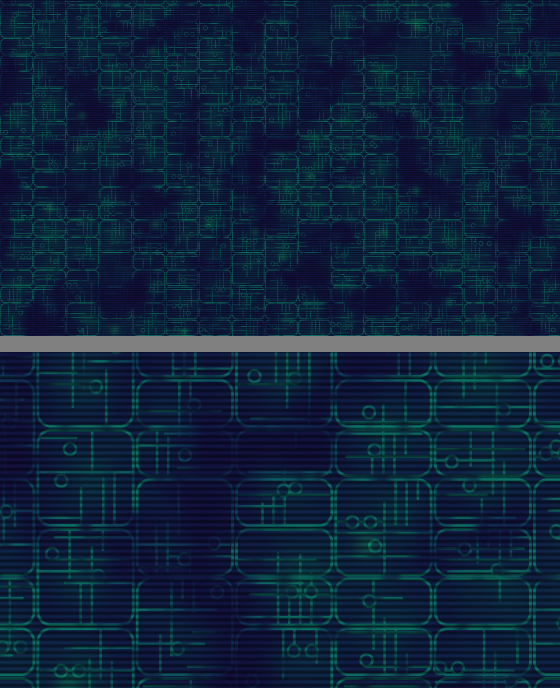
Top, the full canvas; bottom, a detail of the centre.
Write a Shadertoy shader that draws this pattern.

```glsl
// Dim circuit-board tiles with fine glowing traces under horizontal scanlines.

const float TILES_PER_HEIGHT = 10.15;
const float SCANLINES = 154.0;
const float TAU = 6.2831853;

const vec3 VIOLET = vec3(0.066, 0.050, 0.215);
const vec3 BLUE   = vec3(0.055, 0.108, 0.250);
const vec3 TEAL   = vec3(0.040, 0.205, 0.260);
const vec3 TRACE_BLUE  = vec3(0.045, 0.210, 0.380);
const vec3 TRACE_GREEN = vec3(0.040, 0.400, 0.345);
const vec3 SPARK = vec3(0.005, 0.150, 0.030);

float hash(vec2 p, float seed) {
    vec3 q = fract(vec3(p.xyx + seed * 7.31) * vec3(0.1031, 0.1030, 0.0973));
    q += dot(q, q.yzx + 33.33);
    return fract((q.x + q.y) * q.z);
}

vec2 gradientAt(vec2 corner) {
    float angle = TAU * hash(corner, 11.0);
    return vec2(cos(angle), sin(angle));
}

float gradientNoise(vec2 p) {
    vec2 i = floor(p), f = p - i;
    vec2 u = f * f * f * (f * (f * 6.0 - 15.0) + 10.0);
    vec2 e = vec2(1.0, 0.0);
    float low  = mix(dot(gradientAt(i), f), dot(gradientAt(i + e), f - e), u.x);
    float high = mix(dot(gradientAt(i + e.yx), f - e.yx),
                     dot(gradientAt(i + e.xx), f - e.xx), u.x);
    return mix(low, high, u.y);
}

float fbm(vec2 p) {
    float sum = 0.0, amplitude = 0.6;
    for (int k = 0; k < 3; k++) {
        sum += amplitude * gradientNoise(p);
        p = p * 2.03 + 17.7;
        amplitude *= 0.55;
    }
    return sum;
}

float roundedBox(vec2 p, vec2 halfSize, float radius) {
    vec2 q = abs(p) - halfSize + radius;
    return length(max(q, 0.0)) + min(max(q.x, q.y), 0.0) - radius;
}

float segment(vec2 p, vec2 a, vec2 b) {
    vec2 pa = p - a, ba = b - a;
    return length(pa - ba * clamp(dot(pa, ba) / dot(ba, ba), 0.0, 1.0));
}

float stroke(float dist, float halfWidth, float pixel) {
    return 1.0 - smoothstep(halfWidth - 0.6 * pixel, halfWidth + 0.6 * pixel, dist);
}

// Outline of one tile, either whole or split into two stacked halves.
float tileOutline(vec2 p, vec2 id) {
    bool isSplit = hash(id, 1.0) > 0.62;
    vec2 q = isSplit ? vec2(p.x, abs(p.y) - 0.25) : p;
    return abs(roundedBox(q, vec2(0.48, isSplit ? 0.232 : 0.48), 0.13));
}

// Vertical bus lines running to one tile edge, crossed by long branches.
float tileTraces(vec2 p, vec2 id, float busX) {
    float d = 1.0;
    for (int k = 0; k < 4; k++) {
        float s = float(k);
        float x = busX + (s - 1.5) * 0.112;
        float edge = hash(id, 25.0 + s) < 0.5 ? -0.47 : 0.47;
        float tip = mix(-0.3, 0.3, hash(id, 30.0 + s));
        d = min(d, segment(p, vec2(x, edge), vec2(x, tip)));

        float y = (floor(hash(id, 40.0 + s) * 8.0) - 3.5) * 0.115;
        float side = hash(id, 55.0 + s) < 0.5 ? -0.47 : 0.47;
        float reach = -sign(side) * mix(-0.1, 0.45, hash(id, 50.0 + s));
        d = min(d, segment(p, vec2(reach, y), vec2(side, y)));
    }
    return d;
}

// Small ring-shaped pads, single or paired; the trace is cut open inside.
float addPads(float d, vec2 p, vec2 id) {
    for (int k = 0; k < 2; k++) {
        float s = float(k);
        vec2 center = 0.7 * (vec2(hash(id, 60.0 + s), hash(id, 70.0 + s)) - 0.5);
        float pairGap = hash(id, 80.0 + s) < 0.25 ? 0.09 : 0.0;
        vec2 q = p - center;
        float ring = length(vec2(abs(q.x) - pairGap, q.y)) - 0.060;
        d = min(max(d, -ring), abs(ring));
    }
    return d;
}

void mainImage(out vec4 fragColor, in vec2 fragCoord) {
    vec2 uv = fragCoord / iResolution.y;
    float pixel = TILES_PER_HEIGHT / iResolution.y;
    vec2 board = uv * TILES_PER_HEIGHT;

    // Staggered columns of tiles
    vec2 grid = board + vec2(0.0, 0.5 * mod(floor(board.x), 2.0));
    vec2 id = floor(grid);
    vec2 p = grid - id - 0.5;

    // Uneven power supply, with a few unlit tiles
    float power = smoothstep(-0.58, 0.46, fbm(board * 0.62 + 3.7));
    float lit = hash(id, 2.0) < 0.07 ? 0.2 : 1.0;
    float busX = 0.4 * (hash(id, 3.0) - 0.5);
    float busGlow = exp(-11.0 * dot(p - vec2(busX, 0.0), p - vec2(busX, 0.0)));
    float level = clamp(power * (0.54 + 0.42 * busGlow * lit), 0.0, 1.0);

    vec3 color = mix(VIOLET, BLUE, smoothstep(0.0, 0.45, level));
    color = mix(color, TEAL, smoothstep(0.28, 0.95, level));

    // Thin, uneven traces that fade to blue where the power is low
    float inner = addPads(tileTraces(p, id, busX), p, id);
    float ink = max(stroke(tileOutline(p, id), 0.014, pixel),
                    0.85 * stroke(inner, 0.013, pixel));
    ink *= smoothstep(-0.7, 0.15, gradientNoise(board * 5.0));
    float visibility = lit * mix(0.15, 1.0, smoothstep(0.1, 0.6, power));
    vec3 traceColor = mix(TRACE_BLUE, TRACE_GREEN, smoothstep(0.15, 0.65, power));
    color = mix(color, traceColor, ink * visibility);

    // Soft green sparks on a few tiles
    vec2 sparkAt = 0.4 * (vec2(hash(id, 5.0), hash(id, 6.0)) - 0.5);
    float spark = step(hash(id, 4.0), 0.1) * exp(-60.0 * dot(p - sparkAt, p - sparkAt));
    color += SPARK * spark;

    // Scanlines
    float scan = 0.5 + 0.5 * sin(uv.y * SCANLINES * TAU);
    fragColor = vec4(color * mix(0.58, 1.14, scan), 1.0);
}
```
